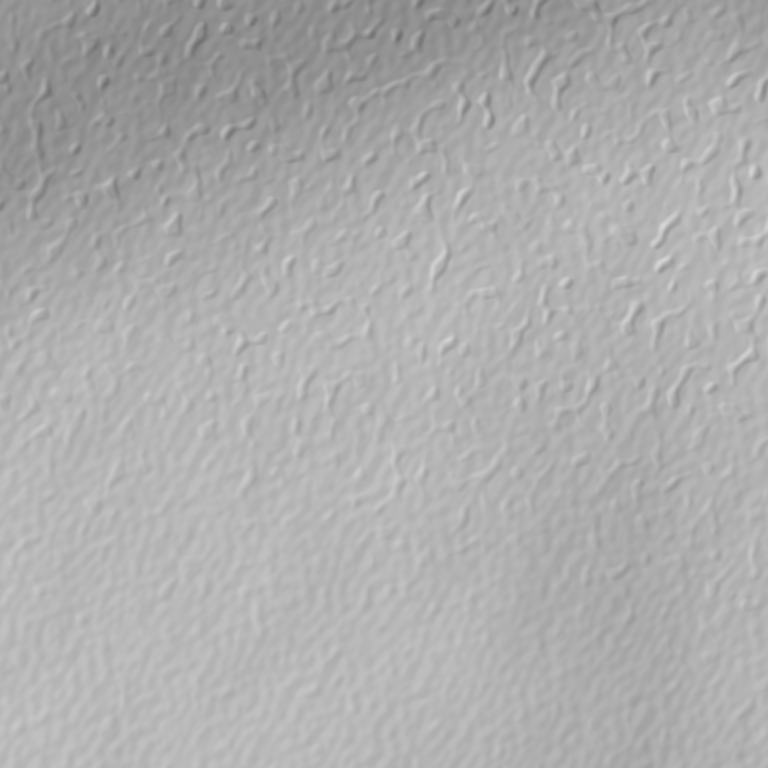
A WebGL 2 fragment shader for this texture:

```glsl
#version 300 es
precision highp float;
// Rough grey plaster under soft, uneven light. Two layers of gradient noise
// form a height field; its slope along the light gives the raised grains,
// over a broad tilted shadow that fades towards the lower left.

#define DARK_TONE 0.552
#define LIGHT_TONE 0.712
#define GRAIN_FREQ 52.0
#define FINE_FREQ 74.0
#define GRAIN_STRETCH 1.35
#define GRAIN_AXIS vec2(0.5, 0.866)
#define LIGHT_DIR vec2(-0.88, 0.47)
#define SLOPE_STEP 0.0032
#define RELIEF 0.105
#define UNDULATION 0.022

uniform vec2 u_resolution;
out vec4 fragColor;

// Random unit vector for a lattice point.
vec2 latticeGradient(ivec2 cell) {
    uvec2 c = uvec2(cell + 4096);
    uint h = c.x * 1664525u ^ c.y * 2246822519u;
    h = (h ^ (h >> 15)) * 2654435769u;
    h = (h ^ (h >> 13)) * 3266489917u;
    h ^= h >> 16;
    float angle = float(h & 65535u) * (6.2831853 / 65536.0);
    return vec2(cos(angle), sin(angle));
}

float gradientNoise(vec2 p) {
    vec2 base = floor(p);
    vec2 f = p - base;
    ivec2 cell = ivec2(base);
    vec2 w = f * f * f * (f * (f * 6.0 - 15.0) + 10.0);
    float a = dot(latticeGradient(cell), f);
    float b = dot(latticeGradient(cell + ivec2(1, 0)), f - vec2(1, 0));
    float c = dot(latticeGradient(cell + ivec2(0, 1)), f - vec2(0, 1));
    float d = dot(latticeGradient(cell + ivec2(1, 1)), f - vec2(1, 1));
    return mix(mix(a, b, w.x), mix(c, d, w.x), w.y);
}

// Coordinates along and across the grain, compressed along it.
vec2 grainSpace(vec2 p) {
    vec2 across = vec2(GRAIN_AXIS.y, -GRAIN_AXIS.x);
    return vec2(dot(p, across), dot(p, GRAIN_AXIS) / GRAIN_STRETCH);
}

// Fine tooth plus sparse, rounded grains.
float plasterHeight(vec2 p, float grainAmount) {
    vec2 q = grainSpace(p);
    float fine = gradientNoise(q * FINE_FREQ + 17.3);
    float grain = gradientNoise(q * GRAIN_FREQ + 91.7);
    return 0.5 * fine + grainAmount * smoothstep(0.08, 0.5, grain);
}

// Broad light and shade across the wall.
float wallTone(vec2 uv) {
    float down = 1.0 - uv.y;
    float fall = down + 0.3 * uv.x + 0.07 * gradientNoise(uv * 3.0 + 5.0);
    float tone = mix(DARK_TONE, LIGHT_TONE, smoothstep(0.1, 0.58, fall));
    tone += 0.03 * (1.0 - smoothstep(0.0, 0.16, fall));
    tone += 0.016 * smoothstep(0.5, 1.0, down) * (1.0 - uv.x);
    float hollow = (uv.x - 0.8) / 0.17;
    return tone - 0.045 * exp(-hollow * hollow) * smoothstep(0.2, 0.7, down);
}

void main() {
    vec2 uv = gl_FragCoord.xy / u_resolution;
    vec2 p = gl_FragCoord.xy / min(u_resolution.x, u_resolution.y);

    // Grains crowd the top and right, in loose patches.
    float rough = smoothstep(0.1, 0.75, uv.y + 0.22 * (uv.x - 0.5));
    float patches = 0.85 + 0.7 * gradientNoise(p * 11.0 + 33.0);
    float grainAmount = mix(0.25, 1.0, rough) * patches;

    // Slope of the surface seen by the light.
    vec2 offset = LIGHT_DIR * SLOPE_STEP;
    float slope = plasterHeight(p - offset, grainAmount)
                - plasterHeight(p + offset, grainAmount);

    float waves = gradientNoise(grainSpace(p) * vec2(15.0, 8.0) + 60.0);
    float tone = wallTone(uv) + UNDULATION * waves + RELIEF * slope;
    fragColor = vec4(vec3(tone), 1.0);
}
```
